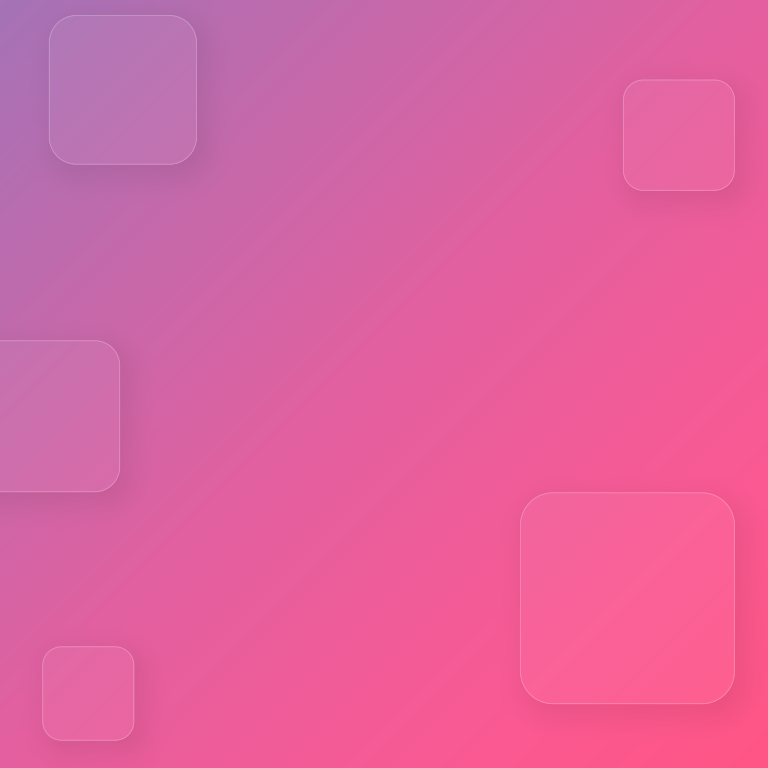
This background is drawn by a Shadertoy shader. Its source:

```glsl
const vec3 PURPLE = vec3(0.645, 0.450, 0.715);
const vec3 ORCHID = vec3(0.895, 0.372, 0.622);
const vec3 ROSE   = vec3(0.980, 0.350, 0.575);
const vec3 CORAL  = vec3(1.000, 0.333, 0.520);

const float ORCHID_STOP = 0.5;
const float ROSE_STOP   = 0.8;

const float FILL_ALPHA    = 0.05;
const float BORDER_ALPHA  = 0.20;
const float BORDER_WIDTH  = 0.0014;
const float SHADOW_ALPHA  = 0.09;
const float SHADOW_BLUR   = 0.042;
const vec2  SHADOW_OFFSET = vec2(0.009, -0.012);

// Glass cards: centre in xy, half size in zw
const int CARD_COUNT = 5;
const vec4 CARDS[CARD_COUNT] = vec4[CARD_COUNT](
    vec4(0.160, 0.883, 0.0965, 0.0975),
    vec4(0.884, 0.824, 0.0730, 0.0725),
    vec4(0.026, 0.458, 0.1305, 0.0990),
    vec4(0.817, 0.221, 0.1400, 0.1380),
    vec4(0.115, 0.097, 0.0600, 0.0615)
);
const float CARD_RADII[CARD_COUNT] = float[CARD_COUNT](
    0.036, 0.027, 0.033, 0.043, 0.025
);

float roundedBox(vec2 p, vec2 halfSize, float radius) {
    vec2 q = abs(p) - halfSize + radius;
    return length(max(q, 0.0)) + min(max(q.x, q.y), 0.0) - radius;
}

// Diagonal gradient from the upper left to the lower right
vec3 backdrop(vec2 uv) {
    float t = 0.5 * (uv.x + 1.0 - uv.y);
    vec3 color = mix(PURPLE, ORCHID, clamp(t / ORCHID_STOP, 0.0, 1.0));
    color = mix(color, ROSE, clamp((t - ORCHID_STOP) / (ROSE_STOP - ORCHID_STOP), 0.0, 1.0));
    return mix(color, CORAL, clamp((t - ROSE_STOP) / (1.0 - ROSE_STOP), 0.0, 1.0));
}

vec3 drawCard(vec3 color, vec2 p, vec2 halfSize, float radius, float pixel) {
    float d = roundedBox(p, halfSize, radius);
    float inside = 1.0 - smoothstep(-0.5 * pixel, 0.5 * pixel, d);

    // Soft shadow, kept outside the translucent card
    float shadowDistance = roundedBox(p - SHADOW_OFFSET, halfSize, radius);
    float shadow = 1.0 - smoothstep(-SHADOW_BLUR, SHADOW_BLUR, shadowDistance);
    color *= 1.0 - SHADOW_ALPHA * shadow * (1.0 - inside);

    // Pale fill and thin rim
    color = mix(color, vec3(1.0), FILL_ALPHA * inside);
    float inner = 1.0 - smoothstep(-0.5 * pixel, 0.5 * pixel, d + BORDER_WIDTH);
    return mix(color, vec3(1.0), BORDER_ALPHA * (inside - inner));
}

void mainImage(out vec4 fragColor, in vec2 fragCoord) {
    vec2 uv = fragCoord / iResolution.xy;
    float pixel = 1.0 / min(iResolution.x, iResolution.y);

    vec3 color = backdrop(uv);
    for (int i = 0; i < CARD_COUNT; i++) {
        color = drawCard(color, uv - CARDS[i].xy, CARDS[i].zw, CARD_RADII[i], pixel);
    }
    fragColor = vec4(color, 1.0);
}
```
